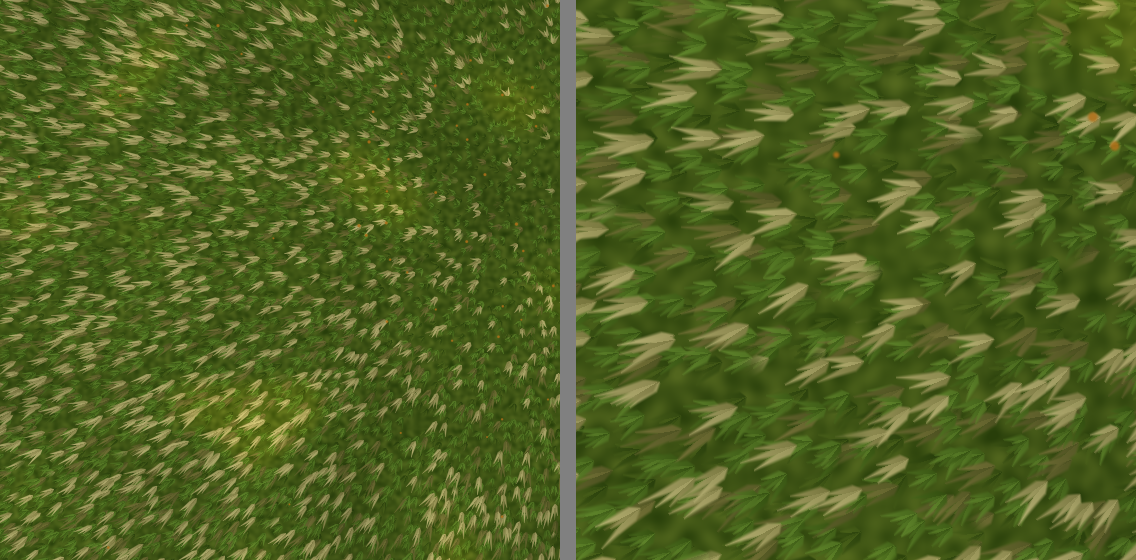
Left, the full canvas; right, a detail of the centre.
A WebGL 2 fragment shader for this texture:

```glsl
#version 300 es
precision highp float;

#define VIEW_CENTRE vec2(1.02, 0.67)
#define STRAW_COVER 0.55
#define WITHERED_COVER 0.75
#define PATCHINESS 0.8
#define PATCH_SCALE 6.5
#define MIN_LEAN 0.42
#define SOFTNESS 0.0014
#define SPECK_CELLS 34.0
#define SPECK_RADIUS 0.0026

uniform vec2 u_resolution;
out vec4 fragColor;

struct Tuft {
    float cells;   // grid cells per canvas height
    float reach;   // longest blade
    float width;   // blade half width
    float sides;   // blades on each side of the middle one
    float cover;   // share of cells that grow a tuft
    vec3 shade;
    vec3 light;
};

vec3 hash3(vec2 cell, float seed) {
    uvec3 v = uvec3(ivec3(cell, seed) + 1000);
    v = v * 1664525u + 1013904223u;
    v.x += v.y * v.z; v.y += v.z * v.x; v.z += v.x * v.y;
    v ^= v >> 16u;
    v.x += v.y * v.z; v.y += v.z * v.x; v.z += v.x * v.y;
    return vec3(v) / float(0xffffffffu);
}

float cornerSlope(vec2 cell, vec2 offset) {
    return dot(hash3(cell, 0.0).xy * 2.0 - 1.0, offset);
}

float gradientNoise(vec2 p) {
    vec2 i = floor(p), f = p - i;
    vec2 u = f * f * (3.0 - 2.0 * f);
    vec2 e = vec2(1.0, 0.0);
    float low = mix(cornerSlope(i, f), cornerSlope(i + e, f - e), u.x);
    float high = mix(cornerSlope(i + e.yx, f - e.yx), cornerSlope(i + 1.0, f - 1.0), u.x);
    return mix(low, high, u.y);
}

// One scattered layer of fans whose blades point along the axis
void paintTufts(inout vec3 col, vec2 p, vec2 axis, float lean, Tuft t, float seed) {
    vec2 home = floor(p * t.cells - 0.5);
    for (int n = 0; n < 4; n++) {
        vec2 cell = home + vec2(n & 1, n >> 1);
        vec3 r = hash3(cell, seed);
        if (r.z > t.cover) continue;

        // Local frame: x along the fan from its root, y across it
        vec2 q = p - (cell + 0.05 + 0.9 * r.xy) / t.cells;
        float turn = (fract(r.z * 57.0) - 0.5) * 0.4 / lean;
        vec2 dir = normalize(axis + turn * vec2(-axis.y, axis.x));
        float reach = t.reach * lean;
        float x = dot(q, dir) + 0.5 * reach;
        float y = dot(q, vec2(-dir.y, dir.x));

        // Fold the fan onto its nearest blade
        float gap = 0.2 / lean;
        float blade = clamp(round(y / (gap * max(x, 0.001))), -t.sides, t.sides);
        float vary = fract(r.x * 91.0 + blade * 0.618);
        float along = x / (reach * mix(0.55, 1.0, vary));
        float profile = min(5.0 * along, 1.0) * (1.0 - along);
        float edge = abs(y - blade * gap * x) - 1.3 * t.width * profile;
        float mask = 1.0 - smoothstep(-SOFTNESS, SOFTNESS, edge);
        mask *= step(0.0, profile) * smoothstep(0.0, 0.06, t.cover - r.z);

        float tone = 0.65 * fract(vary * 7.0 + r.y) + 0.35 * along;
        col = mix(col, mix(t.shade, t.light, tone), 0.95 * mask);
    }
}

// Small orange blossoms, most common near the view centre
void paintSpecks(inout vec3 col, vec2 p, float dist) {
    vec2 cell = floor(p * SPECK_CELLS);
    vec3 r = hash3(cell, 900.0);
    vec2 spot = (cell + 0.2 + 0.6 * r.xy) / SPECK_CELLS;
    float share = mix(0.16, 0.02, smoothstep(0.1, 0.6, dist));
    float radius = SPECK_RADIUS * mix(0.6, 1.1, fract(r.z * 97.0));
    float mask = 1.0 - smoothstep(-SOFTNESS, SOFTNESS, distance(p, spot) - radius);
    col = mix(col, vec3(0.70, 0.44, 0.10), 0.85 * mask * step(r.z, share));
}

void main() {
    vec2 p = gl_FragCoord.xy / u_resolution.y;
    vec2 away = p - VIEW_CENTRE;
    float dist = length(away);
    vec2 axis = away / max(dist, 0.001);
    float lean = mix(MIN_LEAN, 1.0, smoothstep(0.05, 0.85, dist));
    float dryness = PATCHINESS * gradientNoise(p * PATCH_SCALE);
    float thinning = mix(0.35, 1.0, smoothstep(0.08, 0.5, dist));

    // Mottled undergrowth
    float mottle = clamp(0.5 + 0.9 * gradientNoise(p * 85.0), 0.0, 1.0);
    vec3 col = mix(vec3(0.16, 0.25, 0.04), vec3(0.33, 0.41, 0.12), mottle);

    // Leaves and grass from the ground up
    Tuft deep = Tuft(34.0, 0.024, 0.0032, 2.0, 2.0, vec3(0.15, 0.24, 0.04), vec3(0.31, 0.40, 0.11));
    Tuft fresh = Tuft(34.0, 0.024, 0.0030, 2.0, 0.9, vec3(0.20, 0.31, 0.06), vec3(0.39, 0.54, 0.18));
    Tuft withered = Tuft(23.0, 0.041, 0.0031, 1.0, (WITHERED_COVER + dryness) * thinning,
                         vec3(0.29, 0.31, 0.12), vec3(0.48, 0.46, 0.23));
    Tuft straw = Tuft(23.0, 0.041, 0.0032, 1.0, (STRAW_COVER + dryness) * thinning,
                      vec3(0.47, 0.46, 0.24), vec3(0.75, 0.72, 0.48));
    paintTufts(col, p, axis, lean, deep, 100.0);
    paintTufts(col, p, axis, lean, fresh, 200.0);
    paintTufts(col, p, axis, lean, withered, 300.0);
    paintTufts(col, p, axis, lean, withered, 301.0);
    paintTufts(col, p, axis, lean, fresh, 201.0);
    for (float layer = 400.0; layer < 403.0; layer++)
        paintTufts(col, p, axis, lean, straw, layer);

    // Broad yellowish and dim areas
    float broad = gradientNoise(p * 5.5 + 31.0);
    col += smoothstep(0.1, 0.45, broad) * vec3(0.05, 0.03, -0.01);
    col *= 1.0 + 0.2 * broad;

    paintSpecks(col, p, dist);
    fragColor = vec4(col, 1.0);
}
```
